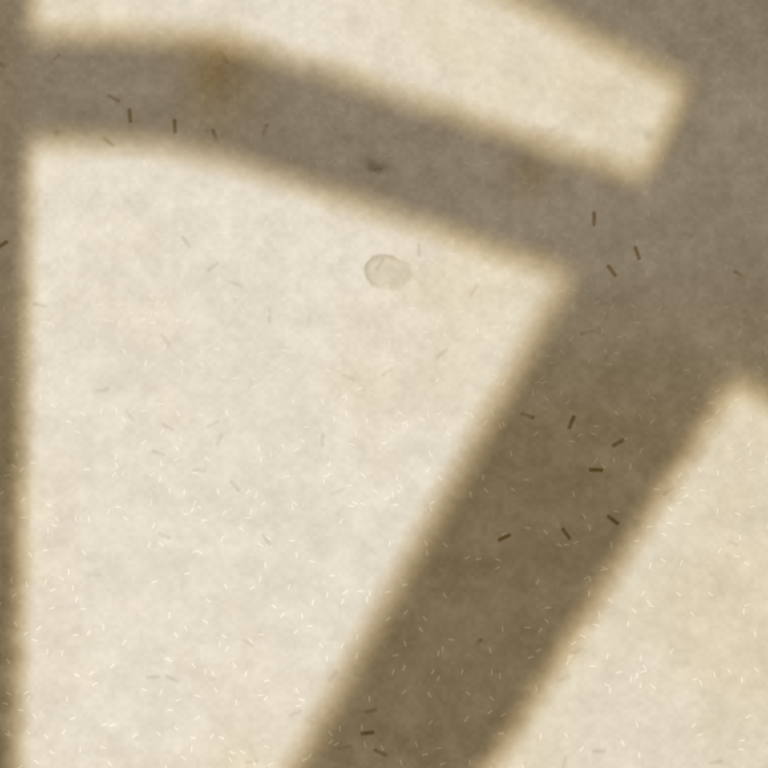
Reproduce this texture procedurally as a WebGL 2 fragment shader.

```glsl
#version 300 es
precision highp float;
#define EDGE_BLUR 0.034
#define BAND_SLOPE 0.345
#define BAND_TOP 0.957
#define BAND_BOTTOM 0.820
#define MOTTLE 0.075
#define GRAIN 0.055
#define PIT_DEPTH 0.17
#define GLINT 0.13
#define PENUMBRA_WARMTH 0.055

uniform vec2 u_resolution;
out vec4 fragColor;

const vec3 CREAM = vec3(0.905, 0.868, 0.795);
const vec3 SAND = vec3(0.865, 0.815, 0.705);
const vec3 GREY_SHADE = vec3(0.530, 0.480, 0.400);
const vec3 BROWN_SHADE = vec3(0.480, 0.420, 0.315);

float hash(vec2 p) {
    return fract(sin(dot(p, vec2(127.1, 311.7))) * 43758.5453);
}

float noise(vec2 p) {
    vec2 i = floor(p), f = fract(p);
    f = f * f * (3.0 - 2.0 * f);
    return mix(mix(hash(i), hash(i + vec2(1, 0)), f.x),
               mix(hash(i + vec2(0, 1)), hash(i + vec2(1, 1)), f.x), f.y);
}

float fbm(vec2 p) {
    float sum = 0.0, amp = 0.5;
    for (int i = 0; i < 5; i++) {
        sum += amp * noise(p);
        p = mat2(1.6, 1.2, -1.2, 1.6) * p + 7.3;
        amp *= 0.5;
    }
    return sum;
}

// Soft half plane: 1 on the side the normal points to
float side(vec2 p, vec2 origin, vec2 normal, float blur) {
    return smoothstep(-blur, blur, dot(p - origin, normalize(normal)));
}

// Flat on the left, then falling at a constant slope
float bend(float x) {
    return -BAND_SLOPE * 0.5 * (x + sqrt(x * x + 0.006));
}

float sunlight(vec2 p) {
    float b = EDGE_BLUR;
    float left = smoothstep(-0.022, 0.026, p.x - 0.018 - 0.022 * p.y);
    float pane = left * smoothstep(b, -b, p.y - BAND_BOTTOM - bend(p.x - 0.225))
               * side(p, vec2(0.384, 0.0), vec2(-0.875, 0.485), b);
    float strip = left * smoothstep(-b, b, p.y - BAND_TOP - bend(p.x - 0.29))
                * side(p, vec2(0.67, 1.0), vec2(-0.45, -0.9), b)
                * side(p, vec2(0.885, 0.87), vec2(-0.91, 0.41), 0.026);
    float corner = side(p, vec2(0.638, 0.0), vec2(0.847, -0.531), b * 0.9)
                 * side(p, vec2(0.96, 0.505), vec2(-0.50, -0.86), b);
    return clamp(pane + strip + corner, 0.0, 1.0);
}

// Randomly turned short dashes, one per occupied cell
float flecks(vec2 p, float cells, float density, float seed) {
    vec2 q = p * cells, home = floor(q);
    float soft = 0.06 + cells / u_resolution.y, mask = 0.0;
    for (int k = 0; k < 9; k++) {
        vec2 id = home + vec2(k % 3 - 1, k / 3 - 1);
        float angle = 6.2832 * hash(id + seed + 3.1);
        vec2 axis = vec2(cos(angle), sin(angle));
        vec2 d = q - id - vec2(hash(id + seed + 5.7), hash(id + seed + 9.2));
        d -= axis * clamp(dot(d, axis), -0.22, 0.22);
        float present = step(1.0 - density, hash(id + seed));
        mask = max(mask, present * smoothstep(soft + 0.05, 0.0, length(d)));
    }
    return mask;
}

float blob(vec2 p, vec2 center, vec2 radius) {
    vec2 d = (p - center) / radius;
    return exp(-dot(d, d));
}

void main() {
    vec2 p = gl_FragCoord.xy / u_resolution;
    float cloud = fbm(p * 6.0 + 2.0);
    float rough = fbm(p * 34.0 + 11.0);
    float light = sunlight(p + 0.007 * (vec2(rough, fbm(p * 34.0 + 51.0)) - 0.5));

    // Stone in sun and in shade
    float sandy = 0.7 * smoothstep(0.40, 1.0, p.x) + 1.8 * (cloud - 0.42);
    vec3 lit = mix(CREAM, SAND, clamp(sandy, 0.0, 1.0));
    float brown = smoothstep(0.72, 0.38, p.y) + 0.35 * smoothstep(0.06, 0.0, p.x);
    vec3 shade = mix(GREY_SHADE, BROWN_SHADE, clamp(brown, 0.0, 1.0));
    vec3 color = mix(shade, lit, light);
    color += PENUMBRA_WARMTH * 4.0 * light * (1.0 - light) * vec3(0.5, 0.05, -0.7);

    // Mottling and fine grain
    float grain = noise(p * 190.0) + noise(p * 95.0 + 4.0) - 1.0;
    color += MOTTLE * (rough - 0.48) + GRAIN * 0.5 * grain;
    color += MOTTLE * 0.6 * (cloud - 0.48);

    // Scattered pits and pale glints
    float patchy = smoothstep(0.42, 0.62, fbm(p * 9.0 + 30.0));
    float pits = flecks(p, 32.0, 0.12, 2.0) * patchy * mix(1.0, 0.35, light);
    color -= PIT_DEPTH * pits * vec3(0.8, 0.9, 1.0);
    float sparse = 0.3 + 0.7 * smoothstep(0.75, 0.2, p.y);
    color += GLINT * sparse * flecks(p, 85.0, 0.13, 8.0) * mix(0.6, 0.5, light);

    // Rust stain, shallow chips and the darkest hollows
    float stain = blob(p, vec2(0.285, 0.91), vec2(0.045, 0.065)) + 0.6 * blob(p, vec2(0.69, 0.775), vec2(0.025, 0.03));
    color -= stain * (0.4 + rough) * vec3(0.05, 0.075, 0.12);
    vec2 c = p - vec2(0.503, 0.645);
    float radius = length(c * vec2(1.0, 1.2)) + 0.02 * (rough - 0.5);
    float chip = smoothstep(0.033, 0.026, radius);
    float rim = chip * smoothstep(0.018, 0.028, radius) * smoothstep(0.02, -0.02, c.x - c.y);
    color -= (0.055 * chip + 0.08 * rim) * vec3(0.8, 0.9, 1.1);
    float hollow = blob(p, vec2(0.085, 0.829), vec2(0.018, 0.008)) + blob(p, vec2(0.485, 0.775), vec2(0.025, 0.018))
                 + blob(p, vec2(0.64, 0.762), vec2(0.008, 0.006)) + 0.7 * blob(p, vec2(0.835, 0.825), vec2(0.014, 0.007));
    color -= 0.17 * hollow * smoothstep(0.3, 0.65, rough);

    fragColor = vec4(clamp(color, 0.0, 1.0), 1.0);
}
```
